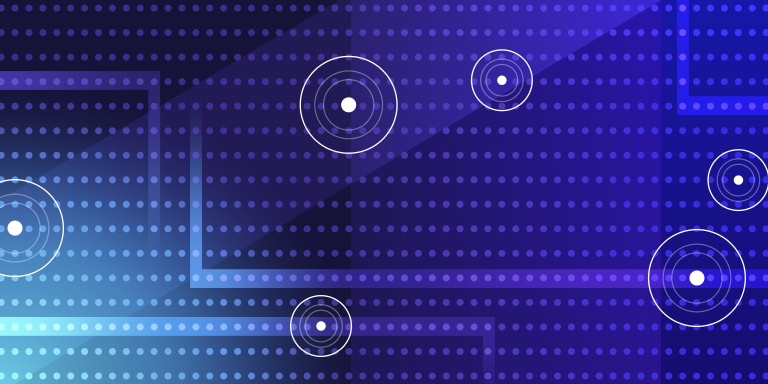
Give the GLSL for this background, as a WebGL 1 fragment shader.

```glsl
precision highp float;
uniform vec2 u_resolution;

// Antialiased coverage of a signed distance
float cover(float d) {
  return clamp(0.5 - d * u_resolution.y, 0.0, 1.0);
}

// L-shaped ribbon whose arms leave the corner along dir
float elbow(vec2 p, vec2 corner, vec2 dir) {
  vec2 q = (p - corner) * dir;
  float outer = max(-q.x, -q.y);
  float inner = min(q.x - 0.031, q.y - 0.049);
  return cover(max(outer, inner));
}

// White target: centre disc, bright rim and two faint inner rings
float target(vec2 p, vec2 center, float radius) {
  float r = length(p - center);
  float mask = max(cover(r - radius * 0.155), cover(abs(r - radius) - 0.0017));
  for (int i = 0; i < 2; i++) {
    float ring = radius * (0.52 + 0.18 * float(i));
    mask = max(mask, 0.35 * cover(abs(r - ring) - 0.0015));
  }
  return mask;
}

// Diagonal band, vertical panels and the lower left glow
vec3 backdrop(vec2 p, float glow) {
  float band = cover(0.594 * (p.x - 0.039) - p.y) * cover(p.y - 0.479 - 0.59 * p.x);
  float across = clamp((p.x - 0.914) / 0.807, 0.0, 1.0);

  vec3 navy = mix(vec3(0.085, 0.07, 0.22), vec3(0.13, 0.10, 0.33), band);
  vec3 low = mix(vec3(0.12, 0.09, 0.32), vec3(0.16, 0.08, 0.56 + 0.12 * p.y), across);
  vec3 high = mix(vec3(0.17, 0.13, 0.43), vec3(0.24, 0.15, 0.84), across);
  vec3 edge = mix(vec3(0.09, 0.05, 0.43), vec3(0.09, 0.09, 0.66), p.y);

  vec3 col = mix(navy, mix(low, high, band), cover(0.914 - p.x));
  col = mix(col, edge, cover(1.721 - p.x));

  vec3 light = mix(vec3(0.22, 0.37, 0.66), vec3(0.42, 0.80, 0.90), glow * glow);
  light *= 0.92 + 0.08 * band;
  return mix(col, light, smoothstep(0.0, 0.6, glow));
}

void main() {
  vec2 p = gl_FragCoord.xy / u_resolution.y;
  float glow = clamp(1.0 - length(p * vec2(1.0, 1.2)) / 0.98, 0.0, 1.0);
  vec3 col = backdrop(p, glow);

  // Ribbons
  float upperLeft = elbow(p, vec2(0.417, 0.815), vec2(-1.0));
  upperLeft *= smoothstep(0.25, 0.6, p.y) * mix(0.8, 0.4, smoothstep(0.0, 0.4, p.x));
  vec3 upperTint = mix(vec3(0.36, 0.52, 0.88), vec3(0.30, 0.24, 0.75), smoothstep(0.4, 0.8, p.y));
  col = mix(col, upperTint, upperLeft);

  float middle = elbow(p, vec2(0.495, 0.25), vec2(1.0));
  middle *= smoothstep(0.78, 0.28, p.y) * mix(0.85, 0.65, smoothstep(0.5, 0.95, p.x));
  vec3 middleTint = mix(vec3(0.38, 0.64, 0.96), vec3(0.22, 0.17, 0.66), smoothstep(0.5, 0.95, p.x));
  middleTint = mix(middleTint, vec3(0.37, 0.18, 0.88), smoothstep(0.95, 1.6, p.x));
  middleTint = mix(middleTint, vec3(0.18, 0.10, 1.0), smoothstep(1.65, 1.9, p.x));
  col = mix(col, middleTint, middle);

  float lower = elbow(p, vec2(1.289, 0.1745), vec2(-1.0));
  lower *= mix(0.9, 0.6, smoothstep(0.4, 1.0, p.x)) * mix(0.4, 1.0, smoothstep(0.0, 0.12, p.y));
  vec3 lowerTint = mix(vec3(0.62, 1.0, 1.0), vec3(0.34, 0.62, 0.95), smoothstep(0.0, 0.5, p.x));
  lowerTint = mix(lowerTint, vec3(0.26, 0.18, 0.68), smoothstep(0.5, 0.95, p.x));
  col = mix(col, lowerTint, lower);

  float upperRight = 0.85 * elbow(p, vec2(1.763, 0.7005), vec2(1.0));
  col = mix(col, vec3(0.15, 0.12, 0.97), upperRight);

  // Dot grid, brighter where it crosses a ribbon
  vec2 pitch = vec2(0.03622, 0.06388);
  vec2 cell = (fract((p - vec2(0.003, 0.979)) / pitch + 0.5) - 0.5) * pitch;
  vec3 dotTint = mix(vec3(0.33, 0.25, 0.76), vec3(0.23, 0.19, 0.97), smoothstep(1.2, 1.9, p.x));
  dotTint += vec3(0.06, 0.04, 0.12) * smoothstep(0.7, 1.0, p.y) * smoothstep(0.8, 1.2, p.x);
  dotTint = mix(dotTint, vec3(0.42, 0.66, 0.97), smoothstep(0.0, 0.45, glow));
  dotTint = mix(dotTint, vec3(0.64, 1.0, 1.0), smoothstep(0.4, 0.95, glow));
  float ribbon = max(max(upperLeft, middle), max(lower, upperRight));
  dotTint += ribbon * vec3(0.22, 0.14, 0.2);
  float strength = mix(0.6, 0.85, max(smoothstep(0.7, 1.3, p.x), smoothstep(0.0, 0.4, glow)));
  col = mix(col, dotTint, strength * cover(length(cell) - 0.009));

  // Large and small targets
  float mark = target(p, vec2(0.908, 0.727), 0.126);
  mark = max(mark, target(p, vec2(0.039, 0.406), 0.126));
  mark = max(mark, target(p, vec2(1.815, 0.276), 0.126));
  mark = max(mark, target(p, vec2(1.307, 0.791), 0.079));
  mark = max(mark, target(p, vec2(0.836, 0.151), 0.079));
  mark = max(mark, target(p, vec2(1.923, 0.531), 0.079));
  gl_FragColor = vec4(mix(col, vec3(1.0), mark), 1.0);
}
```
